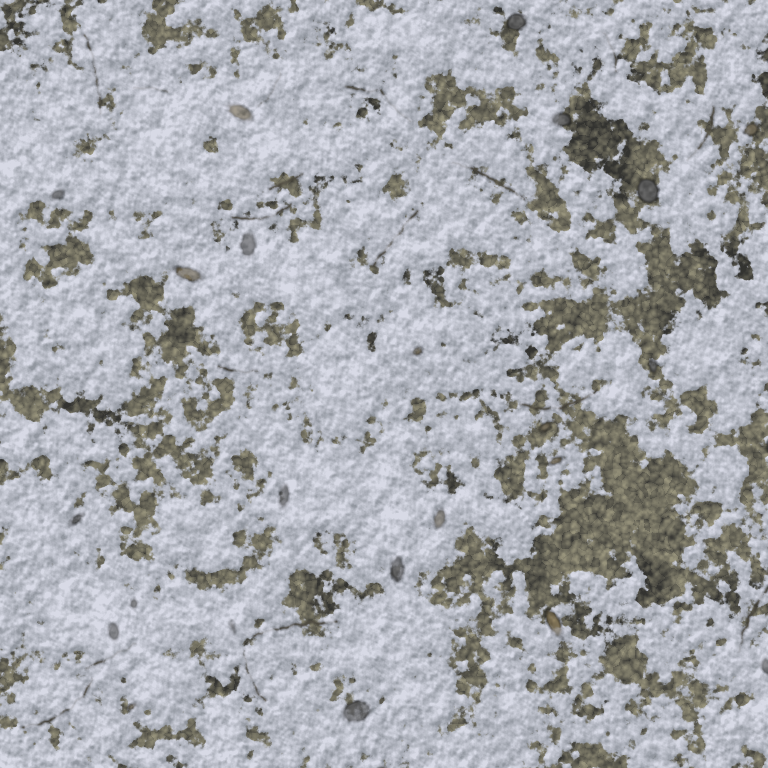
Write a three.js fragment shader that draws this texture.

```glsl
// Draws patchy thin snow over olive gritty soil, with scattered stones and twigs.
varying vec2 vUv;

const vec3 SNOW_LIGHT = vec3(0.81, 0.82, 0.865);
const vec3 SNOW_SHADE = vec3(0.57, 0.59, 0.625);
const vec3 SOIL_LIGHT = vec3(0.56, 0.545, 0.46);
const vec3 SOIL_DARK = vec3(0.20, 0.20, 0.19);
const vec3 STONE_GREY = vec3(0.36, 0.36, 0.36);
const vec3 STONE_TAN = vec3(0.50, 0.45, 0.34);
const vec3 TWIG_COLOR = vec3(0.29, 0.275, 0.24);
const vec2 LIGHT_DIR = vec2(-0.5, 0.86);
const vec2 THAW_CENTRE = vec2(0.84, 0.28);
const float THAW_RADIUS = 0.16;
const float THAW_DEPTH = 0.17;
const float SNOW_COVER = 0.135;   // higher buries more soil
const float SNOW_EDGE = 0.045;    // softness of the snow border
const float PATCH_SCALE = 21.0;
const float CLUMP_SCALE = 68.0;
const float CRUMB_SCALE = 105.0;
const float STONE_GRID = 8.0;
const float TWIG_GRID = 5.0;
const float SMOOTHING = 0.0015;   // edge width on the canvas

float hash(vec2 p) {
  vec3 q = fract(p.xyx * 0.1031);
  q += dot(q, q.yzx + 33.33);
  return fract((q.x + q.y) * q.z);
}

vec2 hash2(vec2 p) {
  return vec2(hash(p), hash(p + 71.7));
}

mat2 rotation(float angle) {
  float c = cos(angle), s = sin(angle);
  return mat2(c, s, -s, c);
}

float noise(vec2 p) {
  vec2 i = floor(p), f = fract(p);
  f = f * f * (3.0 - 2.0 * f);
  return mix(mix(hash(i), hash(i + vec2(1.0, 0.0)), f.x),
             mix(hash(i + vec2(0.0, 1.0)), hash(i + 1.0), f.x), f.y);
}

// Four octaves, centred on zero
float fbm(vec2 p) {
  float sum = 0.0, amplitude = 0.53;
  for (int i = 0; i < 4; i++) {
    sum += amplitude * (noise(p) - 0.5);
    p = rotation(0.65) * p * 2.03 + 17.3;
    amplitude *= 0.5;
  }
  return sum;
}

// Snow depth: below zero the soil lies bare
float snowDepth(vec2 p) {
  vec2 away = (p - THAW_CENTRE) / THAW_RADIUS;
  float thaw = THAW_DEPTH * exp(-dot(away, away));
  float broad = 0.45 * fbm(p * 4.0 + 3.1) + 0.06 * (0.5 - p.x);
  return SNOW_COVER + broad - thaw + 0.85 * fbm(p * PATCH_SCALE + 8.0)
       + 0.65 * fbm(p * CLUMP_SCALE + 40.0);
}

// Nearest soil crumb: x = distance to its centre, y = its random tone
vec2 crumb(vec2 p) {
  vec2 cell = floor(p), best = vec2(9.0, 0.0);
  for (int y = -1; y <= 1; y++)
    for (int x = -1; x <= 1; x++) {
      vec2 id = cell + vec2(x, y);
      float d = length(id + hash2(id) - p);
      if (d < best.x) best = vec2(d, hash(id + 23.0));
    }
  return best;
}

// Stones and slim chips, one at most per grid cell
vec3 addStones(vec3 color, vec2 p, float seed, float bare, float grain) {
  vec2 g = rotation(seed) * p * STONE_GRID + seed * 9.0;
  vec2 id = floor(g);
  vec2 rnd = hash2(id + 5.0);
  vec2 q = (fract(g) - 0.25 - 0.5 * hash2(id + 31.0)) / STONE_GRID;
  q = rotation(6.28 * rnd.x) * q;
  float radius = mix(0.005, 0.017, rnd.y * rnd.y);
  float aspect = mix(0.4, 0.85, hash(id + 57.0));
  float d = (length(q / vec2(1.0, aspect)) - radius) * aspect + 0.003 * (grain - 0.5);
  float present = step(hash(id + 91.0), 0.17) * mix(0.5, 1.0, bare);
  vec3 stone = mix(STONE_GREY, STONE_TAN, smoothstep(0.5, 0.9, rnd.x));
  stone *= 0.75 + 0.5 * grain - 0.3 * smoothstep(-0.003, 0.0, d);
  color *= 1.0 - 0.4 * present * (1.0 - smoothstep(0.0, 0.004, d));
  return mix(color, stone, present * (1.0 - smoothstep(-SMOOTHING, SMOOTHING, d)));
}

// Thin bent twigs, partly buried
vec3 addTwigs(vec3 color, vec2 p, float seed, float bare, float grain) {
  vec2 g = rotation(seed + 0.4) * p * TWIG_GRID + seed * 5.0;
  vec2 id = floor(g);
  vec2 q = (fract(g) - 0.35 - 0.3 * hash2(id + 13.0)) / TWIG_GRID;
  q = rotation(6.28 * hash(id + 44.0)) * q;
  float halfLength = mix(0.02, 0.055, hash(id + 62.0));
  q.y += (hash(id + 77.0) - 0.5) * 12.0 * q.x * q.x + 0.004 * (noise(q.xx * 90.0 + id) - 0.5);
  float d = length(vec2(max(abs(q.x) - halfLength, 0.0), q.y)) - 0.0012;
  float present = step(hash(id + 19.0), 0.42) * mix(0.15, 0.9, bare);
  color *= 1.0 - 0.25 * present * (1.0 - smoothstep(0.0, 0.004, d));
  return mix(color, TWIG_COLOR * (0.7 + 0.6 * grain),
             present * (1.0 - smoothstep(-SMOOTHING, SMOOTHING, d)));
}

void main() {
  vec2 p = vUv;
  float depth = snowDepth(p);
  float relief = depth - snowDepth(p + LIGHT_DIR * 0.004);
  float grain = 0.5 * (noise(p * 150.0) + noise(p * 255.0 + 9.0));

  // Gritty soil with gloomy damp patches
  vec2 grit = crumb(p * CRUMB_SCALE + 1.5 * fbm(p * 40.0));
  float gloom = smoothstep(0.06, 0.2, fbm(p * 9.0 + 60.0));
  float soilTone = 0.66 + 0.5 * (0.45 - grit.x) + 0.35 * (grit.y - 0.5)
                 + 0.6 * (grain - 0.5) + 1.2 * relief - 0.4 * gloom;
  vec3 soil = mix(SOIL_DARK, SOIL_LIGHT, clamp(soilTone, 0.0, 1.1));

  // Powdery snow, brighter where deep or facing the light
  float snowTone = 0.45 + depth + 2.8 * relief + 0.85 * (grain - 0.5);
  vec3 snow = mix(SNOW_SHADE, SNOW_LIGHT, clamp(snowTone, 0.0, 1.15));
  vec3 color = mix(soil, snow, smoothstep(-SNOW_EDGE, SNOW_EDGE, depth));

  // Scattered debris in turned layers
  float bare = 1.0 - smoothstep(0.06, 0.22, depth);
  for (int i = 0; i < 2; i++) {
    float seed = 0.3 + 0.9 * float(i);
    color = addTwigs(color, p, seed, bare, grain);
    color = addStones(color, p, seed, bare, grain);
  }
  gl_FragColor = vec4(color, 1.0);
}
```
